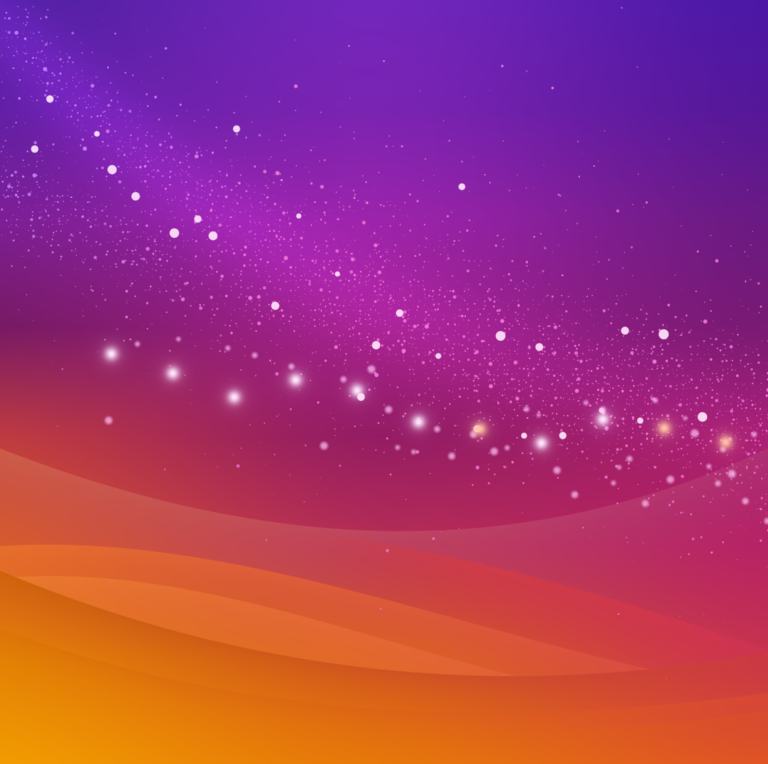
A Shadertoy shader for this background:

```glsl
// Violet-to-orange backdrop with translucent waves and a diagonal trail of glittering dust.

// Vertical colour stops, top to bottom, at the left, centre and right
const vec3 LEFT[8] = vec3[8](vec3(.30,.12,.62), vec3(.37,.12,.64), vec3(.48,.12,.58), vec3(.46,.10,.38),
    vec3(.76,.24,.24), vec3(.86,.36,.13), vec3(.90,.52,.02), vec3(.95,.62,.00));
const vec3 MIDDLE[8] = vec3[8](vec3(.45,.15,.74), vec3(.48,.14,.70), vec3(.61,.14,.67), vec3(.63,.13,.54),
    vec3(.58,.11,.39), vec3(.72,.18,.33), vec3(.86,.39,.09), vec3(.91,.48,.03));
const vec3 RIGHT[8] = vec3[8](vec3(.29,.09,.65), vec3(.33,.09,.60), vec3(.41,.10,.51), vec3(.47,.10,.45),
    vec3(.64,.12,.42), vec3(.72,.12,.38), vec3(.78,.20,.30), vec3(.88,.33,.14));

// Curves: depth below the top edge at x = 0, 1/3, 2/3 and 1
const vec4 UPPER_TRAIL = vec4(.03, .31, .47, .55);
const vec4 LOWER_TRAIL = vec4(.24, .39, .50, .56);
const vec4 GLOW_TRAIL = vec4(.43, .50, .55, .60);

const vec3 VIOLET_DUST = vec3(.78, .50, 1.0);
const vec3 PINK_DUST = vec3(.95, .47, .85);
const vec3 SPARK = vec3(1.0, .90, .99);
const vec3 WARM_SPARK = vec3(1.0, .76, .64);
const int BRIGHT_DOTS = 28;
const int SOFT_DOTS = 38;
const int GLOW_DOTS = 11;

float hash(vec2 p) {
    vec3 q = fract(p.xyx * .1031);
    q += dot(q, q.yzx + 33.33);
    return fract((q.x + q.y) * q.z);
}

// Cubic through four evenly spaced depths
float curve(vec4 k, float x) {
    float t = 3.0 * x, a = t - 1.0, b = t - 2.0, c = t - 3.0;
    return -k.x*a*b*c/6.0 + k.y*t*b*c/2.0 - k.z*t*a*c/2.0 + k.w*t*a*b/6.0;
}

float bell(float x, float width) { return exp(-x * x / (width * width)); }

float disc(float dist, float radius, float blur) {
    return 1.0 - smoothstep(radius - blur, radius + blur, dist);
}

vec3 backdrop(vec2 p) {
    float s = clamp(p.y, 0.0, .9999) * 7.0;
    int i = int(s);
    float f = fract(s);
    vec3 l = mix(LEFT[i], LEFT[i + 1], f);
    vec3 m = mix(MIDDLE[i], MIDDLE[i + 1], f);
    vec3 r = mix(RIGHT[i], RIGHT[i + 1], f);
    return mix(mix(l, m, smoothstep(-.1, .52, p.x)), r, smoothstep(.45, 1.05, p.x));
}

// Sheet below a curve, tinted at its rim and fading back to the base
vec3 sheet(vec3 col, vec3 base, vec2 p, vec4 rim, vec3 tintL, vec3 tintR, float amount, float fade, float px) {
    float depth = p.y - curve(rim, p.x);
    vec3 tint = mix(tintL, tintR, p.x);
    vec3 body = mix(base, tint, amount * exp(-max(depth, 0.0) / fade));
    return mix(col, body, smoothstep(-px, px, depth));
}

// Random specks in a grid, kept where the trails are dense
float dust(vec2 p, vec2 scale, float cells, float px) {
    vec2 g = p * scale * cells, id = floor(g);
    vec2 jitter = vec2(hash(id + 3.7), hash(id + 91.3)) * .6 + .2;
    vec2 at = (id + jitter) / (cells * scale);
    float upper = bell(at.y - curve(UPPER_TRAIL, at.x), mix(.035, .085, smoothstep(0.0, .5, at.x)));
    float lower = bell(at.y - curve(LOWER_TRAIL, at.x), .05);
    float wide = bell(at.y - curve(LOWER_TRAIL, at.x) + .05, .17);
    float density = .42 * max(upper, lower * .8) + .10 * wide;
    float keep = step(hash(id + 17.1), density);
    float shine = hash(id + 53.9);
    float radius = mix(.0006, .0021, shine * shine) * min(1.3, 85.0 / cells);
    return keep * mix(.25, .95, shine) * disc(length((p - at) * scale), radius, px);
}

void mainImage(out vec4 fragColor, in vec2 fragCoord) {
    vec2 p = fragCoord / iResolution.xy;
    p.y = 1.0 - p.y;
    vec2 scale = vec2(iResolution.x / iResolution.y, 1.0);
    float px = 1.0 / iResolution.y;
    vec3 base = backdrop(p), col = base;

    // Hazy light along the trail
    col += vec3(.08, .02, .10) * bell(p.y - curve(UPPER_TRAIL, p.x), .07) * (1.0 - .6 * p.x);

    // Pale waves
    col = sheet(col, base, p, vec4(.587,.680,.686,.587), vec3(.82,.40,.30), vec3(.70,.21,.47), .75, .09, px);
    vec3 slope = sheet(col, base, p, vec4(.70,.69,.748,.851), vec3(.87,.32,.20), vec3(.82,.20,.32), .75, .08, px);
    col = mix(col, slope, smoothstep(.35, .65, p.x));
    col = sheet(col, base, p, vec4(.715,.744,.830,.905), vec3(.92,.46,.18), vec3(.85,.28,.28), .8, .07, px);
    col = sheet(col, base, p, vec4(.757,.791,.884,.930), vec3(.93,.49,.19), vec3(.87,.33,.26), .85, .10, px);
    // Shaded orange folds
    col = sheet(col, base, p, vec4(.747,.851,.885,.853), vec3(.80,.39,.03), vec3(.80,.23,.25), .85, .04, px);
    col = sheet(col, base, p, vec4(.822,.910,.933,.907), vec3(.85,.45,.01), vec3(.86,.29,.20), .75, .03, px);
    col = sheet(col, base, p, vec4(.859,.933,.957,.930), vec3(.88,.50,.00), vec3(.86,.31,.16), .65, .03, px);

    // Fine dust at three scales
    vec3 dustColor = mix(VIOLET_DUST, PINK_DUST, smoothstep(0.0, .4, p.x));
    for (int i = 0; i < 3; i++)
        col = mix(col, dustColor, dust(p, scale, 60.0 + 47.0 * float(i), px));

    // Crisp bright dots around and above the trail
    for (int i = 0; i < BRIGHT_DOTS; i++) {
        float n = float(i), x = fract(n * .618 + .05) * .9 + .02;
        float y = curve(UPPER_TRAIL, x) + mix(-.30, .14, sqrt(hash(vec2(n, 7.0))));
        float radius = mix(.0032, .0066, hash(vec2(n, 21.0)));
        col = mix(col, SPARK, .92 * disc(length((p - vec2(x, y)) * scale), radius, px));
    }
    // Smaller soft dots under the trail
    for (int i = 0; i < SOFT_DOTS; i++) {
        float n = float(i), x = sqrt(fract(n * .618 + .02));
        float y = curve(GLOW_TRAIL, x) + mix(-.06, .09, hash(vec2(n, 33.0)));
        float radius = mix(.0022, .0050, hash(vec2(n, 47.0)));
        col = mix(col, mix(PINK_DUST, SPARK, .6), .75 * disc(length((p - vec2(x, y)) * scale), radius, .0018 + px));
    }
    // Blurred glows strung along the lowest trail
    for (int i = 0; i < GLOW_DOTS; i++) {
        float n = float(i), x = .145 + .08 * n;
        float y = curve(GLOW_TRAIL, x) + .05 * (hash(vec2(n, 61.0)) - .5);
        float d = length((p - vec2(x, y)) * scale);
        vec3 glow = mix(SPARK, WARM_SPARK, step(.65, hash(vec2(n, 73.0))));
        col = mix(col, glow, .85 * bell(d, .0085) + .15 * bell(d, .018));
    }
    fragColor = vec4(clamp(col, 0.0, 1.0), 1.0);
}
```
